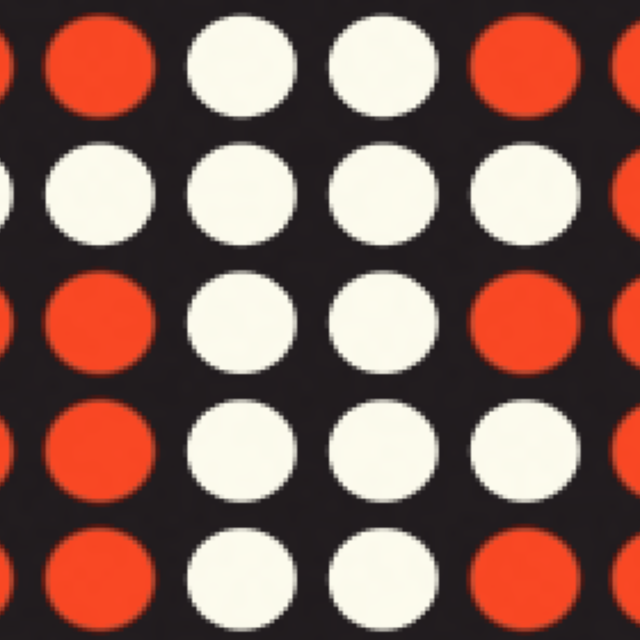
A WebGL 1 fragment shader for this pattern:

```glsl
precision highp float;
// Grid of wide red and cream dots on near-black, printed in coarse, slightly stepped samples.

uniform vec2 u_resolution;

#define PITCH vec2(0.2214, 0.2003)
#define FIRST_DOT vec2(0.1560, 0.0950)
#define RADIUS vec2(0.0855, 0.0797)
#define CREAM_EDGE 0.0070
#define RED_EDGE 0.0150
#define RIM_SHIFT 0.050
#define SAMPLES vec2(140.0, 154.0)
#define GRAIN 0.008
#define GRAIN_SCALE 48.0
#define GROUND vec3(0.130, 0.110, 0.120)
#define CREAM vec3(0.988, 0.982, 0.928)
#define RED vec3(0.975, 0.280, 0.140)

float hash(vec2 p) {
  p = fract(p * vec2(0.1031, 0.1137));
  p += dot(p, p.yx + 33.33);
  return fract((p.x + p.y) * p.x * 17.0);
}

float valueNoise(vec2 p) {
  vec2 i = floor(p);
  vec2 f = fract(p);
  f = f * f * (3.0 - 2.0 * f);
  float low = mix(hash(i), hash(i + vec2(1.0, 0.0)), f.x);
  float high = mix(hash(i + vec2(0.0, 1.0)), hash(i + 1.0), f.x);
  return mix(low, high, f.y);
}

// Approximate signed distance to an ellipse, accurate near its outline
float ellipseDistance(vec2 p, vec2 radius) {
  float k = length(p / radius);
  float slope = length(p / (radius * radius));
  return k * (k - 1.0) / max(slope, 0.0001);
}

float isIndex(float value, float index) {
  return 1.0 - step(0.5, abs(value - index));
}

// Two cream centre columns, one long cream row and a single extra cream dot
float creamDot(vec2 cell) {
  float centreColumns = 1.0 - step(1.0, abs(cell.x - 1.5));
  float longRow = isIndex(cell.y, 3.0) * (1.0 - step(3.5, cell.x));
  float extraDot = isIndex(cell.x, 3.0) * isIndex(cell.y, 1.0);
  return max(centreColumns, max(longRow, extraDot));
}

vec3 dotPattern(vec2 uv) {
  // Cell index and offset from the nearest dot centre
  vec2 grid = (uv - FIRST_DOT) / PITCH;
  vec2 cell = floor(grid + 0.5);
  vec2 offset = (grid - cell) * PITCH;

  // Red ink bleeds wider than cream
  float cream = creamDot(cell);
  float edge = mix(RED_EDGE, CREAM_EDGE, cream);
  float coverage = clamp(0.5 - ellipseDistance(offset, RADIUS) / edge, 0.0, 1.0);
  vec3 color = mix(GROUND, mix(RED, CREAM, cream), coverage);

  // Red rim: dull inside the outline, deep brown outside it
  float rim = (1.0 - cream) * sin(6.2832 * coverage);
  color.gb -= RIM_SHIFT * rim;
  return color;
}

void main() {
  vec2 uv = gl_FragCoord.xy / u_resolution;

  // Blend the four nearest coarse samples, with soft steps between them
  vec2 samplePos = uv * SAMPLES - 0.5;
  vec2 base = floor(samplePos);
  vec2 weight = smoothstep(0.15, 0.85, samplePos - base);
  vec3 color = vec3(0.0);
  for (int j = 0; j < 2; j++) {
    for (int i = 0; i < 2; i++) {
      vec2 corner = vec2(float(i), float(j));
      vec2 share = mix(1.0 - weight, weight, corner);
      color += share.x * share.y * dotPattern((base + corner + 0.5) / SAMPLES);
    }
  }

  // Faint printed mottling
  color += GRAIN * (valueNoise(uv * GRAIN_SCALE + 7.0) - 0.5);

  gl_FragColor = vec4(clamp(color, 0.0, 1.0), 1.0);
}
```
